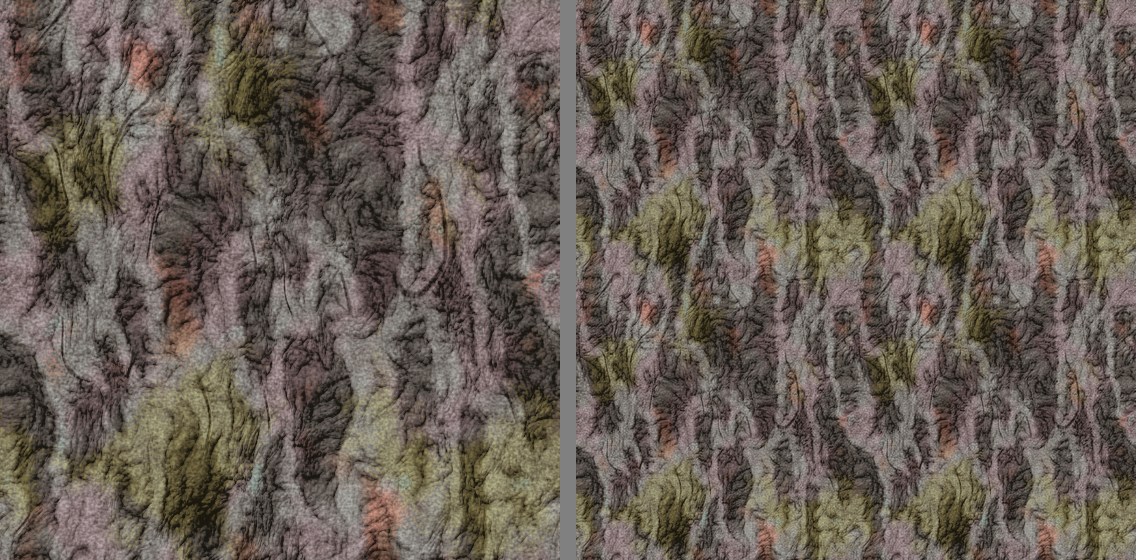
Left: one tile. Right: repeated 2 by 2.
A WebGL 2 fragment shader for this texture:

```glsl
#version 300 es
precision highp float;
// Weathered tree bark: pale braided ridges running upright between dark furrows
// of crusty scales, with moss, rust and lichen. A height field of wrapping
// gradient noise is lit from the upper left and mapped onto a grey-brown ramp.
uniform vec2 u_resolution;
out vec4 fragColor;

// Noise cells per tile (whole numbers, so that every layer wraps)
const vec2 LEAN_CELLS = vec2(3.0, 2.0);
const vec2 WOBBLE_CELLS = vec2(13.0, 9.0);
const vec2 RIDGE_CELLS = vec2(7.0, 2.0);
const vec2 BRANCH_CELLS = vec2(15.0, 5.0);
const vec2 CRACK_CELLS = vec2(9.0, 3.0);
const vec2 SCALE_CELLS = vec2(26.0, 20.0);
const vec2 GRAIN_CELLS = vec2(150.0, 170.0);
const vec2 SPECK_CELLS = vec2(240.0, 256.0);

// Relief and light
const vec2 LIGHT_DIR = vec2(-0.6, 0.8);
const float LIGHT_STEP = 0.0016;
const float LIGHT_GAIN = 0.16;
const float SCALE_HEIGHT = 0.007;
const float RIDGE_HEIGHT = 0.006;

// Tones and colours
const float BASE_TONE = 0.28;
const float RIDGE_TONE = 0.21;
const float GRAIN_TONE = 0.17;
const vec3 DARK = vec3(0.10, 0.09, 0.075);
const vec3 MID = vec3(0.36, 0.33, 0.31);
const vec3 PALE = vec3(0.67, 0.67, 0.65);
const vec3 MOSS_TINT = vec3(1.02, 0.99, 0.66);
const vec3 MAUVE_TINT = vec3(1.06, 0.95, 1.00);
const vec3 RUST_TINT = vec3(1.16, 0.93, 0.82);
const vec3 LICHEN = vec3(0.59, 0.67, 0.63);

vec2 randomGradient(vec2 cell, float seed) {
  uvec2 q = uvec2(cell) + uvec2(uint(seed) * 977u, uint(seed) * 613u);
  uint h = (q.x * 1597334677u) ^ (q.y * 3812015801u);
  h = (h ^ (h >> 15)) * 2246822519u;
  h ^= h >> 13;
  float angle = float(h & 65535u) / 65536.0 * 6.28319;
  return vec2(cos(angle), sin(angle));
}

// Gradient noise that repeats once per unit of uv
float noise(vec2 uv, vec2 cells, float seed) {
  vec2 p = uv * cells, i = floor(p), f = p - i;
  vec2 lo = mod(i, cells), hi = mod(i + 1.0, cells);
  vec2 s = f * f * f * (f * (f * 6.0 - 15.0) + 10.0);
  float a = dot(randomGradient(lo, seed), f);
  float b = dot(randomGradient(vec2(hi.x, lo.y), seed), f - vec2(1.0, 0.0));
  float c = dot(randomGradient(vec2(lo.x, hi.y), seed), f - vec2(0.0, 1.0));
  float d = dot(randomGradient(hi, seed), f - 1.0);
  return mix(mix(a, b, s.x), mix(c, d, s.x), s.y);
}

// Rounded lumps split by sharp creases
float scales(vec2 uv) {
  float sum = 0.0, amp = 1.0;
  vec2 cells = SCALE_CELLS;
  for (int i = 0; i < 3; i++) {
    sum += amp * abs(noise(uv, cells, 20.0 + float(i)));
    amp *= 0.52;
    cells *= 2.0;
  }
  return sum;
}

// x: height, y: ridge cover, z: scale lumps, w: distance into the furrow
vec4 bark(vec2 uv) {
  vec2 p = uv;
  p.x += 0.11 * noise(uv, LEAN_CELLS, 1.0) + 0.022 * noise(uv, WOBBLE_CELLS, 2.0);
  p.y += 0.03 * noise(uv, WOBBLE_CELLS, 3.0);
  float lumps = scales(p);
  float band = noise(p, RIDGE_CELLS, 4.0) + 0.45 * noise(p, BRANCH_CELLS, 5.0);
  float furrow = abs(band) + 0.16 * (0.32 - lumps);
  float ridge = 1.0 - smoothstep(0.05, 0.23, furrow);
  float crack = 1.0 - smoothstep(0.006, 0.04, abs(noise(p, CRACK_CELLS, 6.0)));
  ridge *= 1.0 - crack * smoothstep(0.0, 0.12, noise(uv, vec2(6.0, 5.0), 7.0));
  float height = RIDGE_HEIGHT * ridge + SCALE_HEIGHT * lumps * mix(1.0, 0.38, ridge);
  return vec4(height, ridge, lumps, furrow);
}

void main() {
  vec2 uv = gl_FragCoord.xy / u_resolution;
  vec4 b = bark(uv);
  float ridge = b.y, lumps = b.z;

  // Slanting light and creases
  float slope = (b.x - bark(uv + LIGHT_DIR * LIGHT_STEP).x) / LIGHT_STEP;
  float light = LIGHT_GAIN * slope / (0.35 + abs(slope)) * mix(1.0, 0.7, ridge);
  float crease = (1.0 - smoothstep(0.04, 0.24, lumps)) * mix(0.10, 0.03, ridge);
  float depth = 0.10 * smoothstep(0.28, 0.55, b.w);
  float grain = noise(uv, GRAIN_CELLS, 8.0) + 0.8 * noise(uv, SPECK_CELLS, 9.0);
  float cloud = noise(uv, vec2(4.0, 3.0), 10.0);

  float tone = BASE_TONE + RIDGE_TONE * ridge + light - crease - depth;
  tone += 0.22 * (lumps - 0.3) + GRAIN_TONE * grain * mix(0.7, 1.0, ridge) + 0.10 * cloud;
  vec3 color = mix(DARK, MID, smoothstep(0.0, 1.0, clamp((tone - 0.05) / 0.30, 0.0, 1.0)));
  color = mix(color, PALE, clamp((tone - 0.32) / 0.35, 0.0, 1.0));

  // Patches of tint
  float ragged = 0.35 * noise(uv, vec2(17.0, 15.0), 11.0) + 0.2 * grain;
  float mauve = smoothstep(-0.15, 0.3, noise(uv, vec2(9.0, 7.0), 12.0) + ragged);
  float moss = smoothstep(0.13, 0.36, noise(uv, vec2(4.0, 3.0), 13.0) + ragged);
  float rust = smoothstep(0.25, 0.5, noise(uv, vec2(8.0, 4.0), 14.0) + ragged);
  color *= mix(vec3(1.0), MAUVE_TINT, mauve * (1.0 - moss));
  color *= mix(vec3(1.0), RUST_TINT, rust * (1.0 - moss));
  color *= mix(vec3(1.0), MOSS_TINT, moss * mix(1.0, 0.6, ridge));

  // Small pale lichen spots on the ridges
  float lichen = smoothstep(0.40, 0.56, noise(uv, vec2(14.0, 11.0), 15.0) + 0.5 * ragged);
  color = mix(color, LICHEN * (0.9 + 0.5 * light + 0.25 * grain), 0.7 * lichen * ridge);
  fragColor = vec4(color, 1.0);
}
```
